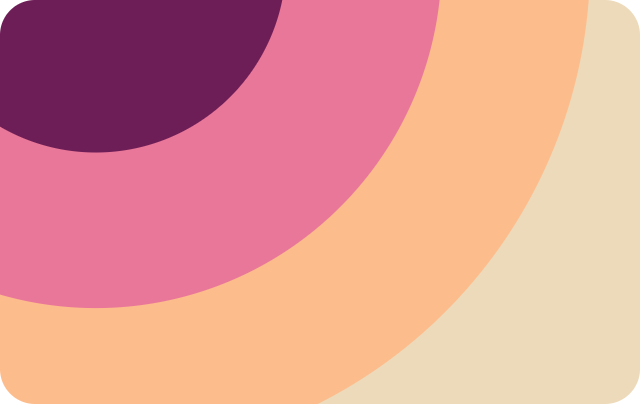
This background is drawn by a Shadertoy shader. Its source:

```glsl
// Draws concentric sunset discs hanging over the top left of a rounded card.

// Smooth coverage of a shape from its signed distance.
float coverage(float dist, float pixel) {
    return clamp(0.5 - dist / pixel, 0.0, 1.0);
}

float roundedBox(vec2 p, vec2 halfSize, float radius) {
    vec2 q = abs(p) - halfSize + radius;
    return length(max(q, 0.0)) + min(max(q.x, q.y), 0.0) - radius;
}

void mainImage(out vec4 fragColor, in vec2 fragCoord) {
    // Canvas width is one unit
    float pixel = 1.0 / iResolution.x;
    vec2 p = fragCoord * pixel;
    vec2 size = vec2(1.0, iResolution.y * pixel);

    // Discs share a center just above the top edge
    float centerDist = length(p - vec2(0.1497, size.y + 0.059));

    vec3 sand = vec3(0.929, 0.855, 0.729);
    vec3 peach = vec3(0.992, 0.737, 0.549);
    vec3 pink = vec3(0.914, 0.467, 0.600);
    vec3 plum = vec3(0.433, 0.116, 0.338);

    // Paint from the widest disc inward
    vec3 color = mix(sand, peach, coverage(centerDist - 0.7724, pixel));
    color = mix(color, pink, coverage(centerDist - 0.5404, pixel));
    color = mix(color, plum, coverage(centerDist - 0.2973, pixel));

    // White outside the rounded corners
    float card = roundedBox(p - 0.5 * size, 0.5 * size, 0.0547);
    color = mix(vec3(1.0), color, coverage(card, pixel));

    fragColor = vec4(color, 1.0);
}
```
